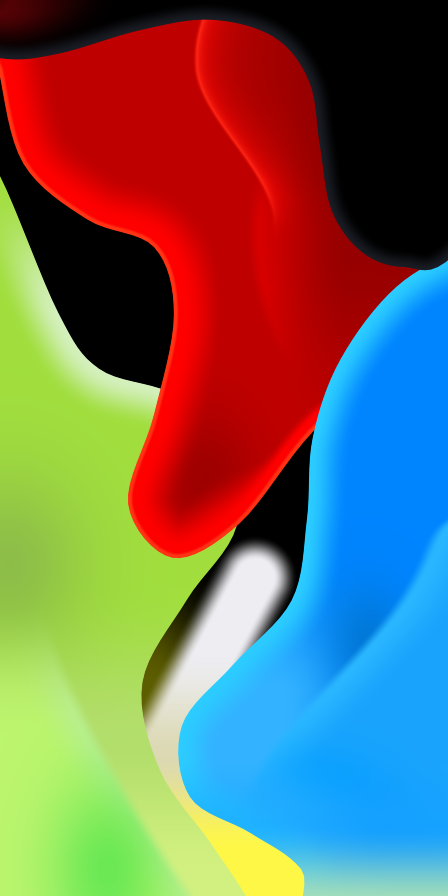
Give the GLSL for this background, as a WebGL 2 fragment shader.

```glsl
#version 300 es
precision highp float;
// Glossy flowing blobs in red, blue and green over black, with a soft white cone.
uniform vec2 u_resolution;
out vec4 fragColor;

const int N = 14;

// Smooth step that also runs downwards when a > b.
float ramp(float a, float b, float x) {
    float t = clamp((x - a) / (b - a), 0.0, 1.0);
    return t * t * (3.0 - 2.0 * t);
}

float spot(vec2 p, vec2 center, vec2 radius) {
    vec2 q = (p - center) / radius;
    return exp(-dot(q, q));
}

// Depth inside a closed Catmull-Rom curve, negative outside.
float depthInside(vec2 p, vec2 c[N]) {
    float nearest = 1e6, side = -1.0;
    vec2 a = c[0];
    for (int i = 0; i < N; i++) {
        vec2 p0 = c[(i + N - 1) % N], p1 = c[i], p2 = c[(i + 1) % N], p3 = c[(i + 2) % N];
        for (int k = 1; k <= 8; k++) {
            float t = float(k) / 8.0;
            vec2 b = p1 + 0.5 * t * (p2 - p0 + t * (2.0 * p0 - 5.0 * p1 + 4.0 * p2 - p3
                   + t * (3.0 * (p1 - p2) + p3 - p0)));
            vec2 e = b - a, w = p - a;
            vec2 r = w - e * clamp(dot(w, e) / dot(e, e), 0.0, 1.0);
            nearest = min(nearest, dot(r, r));
            if ((a.y > p.y) != (b.y > p.y) && p.x < a.x + e.x * w.y / e.y) side = -side;
            a = b;
        }
    }
    return side * sqrt(nearest);
}

// Black ground, olive haze, white cone melting into yellow.
vec3 ground(vec2 p) {
    vec3 col = vec3(0.36, 0.36, 0.0) * ramp(122.0, 152.0, p.y) * ramp(52.0, 34.0, p.x);
    vec2 axis = vec2(-17.0, 32.0), w = p - vec2(57.0, 129.0);
    float cone = length(w - axis * clamp(dot(w, axis) / dot(axis, axis), 0.0, 2.0)) - 8.0;
    vec3 white = mix(vec3(0.93, 0.93, 0.95), vec3(0.86, 0.85, 0.7), ramp(145.0, 170.0, p.y));
    col = mix(col, white, ramp(1.5, -4.0, cone));
    vec3 yellow = mix(white, vec3(1.0, 0.97, 0.27), ramp(168.0, 191.0, p.y));
    return mix(col, yellow, ramp(158.0, 172.0, p.y));
}

vec3 greenBody(vec2 p, float d) {
    vec3 col = mix(vec3(0.63, 0.87, 0.24), vec3(0.7, 0.87, 0.42), ramp(130.0, 165.0, p.y));
    col = mix(col, vec3(0.54, 0.72, 0.29), 0.85 * spot(p, vec2(2, 126), vec2(17, 20)));
    col = mix(col, vec3(0.83, 0.94, 0.74), ramp(10.0, 0.0, d) * ramp(40.0, 72.0, p.y) * ramp(108.0, 90.0, p.y));
    // Lower fold, pale along its crest and greener within.
    float fold = 12.0 + 26.0 * pow(max(p.y - 140.0, 0.0) / 52.0, 1.3) - p.x;
    col = mix(col, vec3(0.82, 0.94, 0.5), ramp(165.0, 195.0, p.y));
    vec3 inner = mix(vec3(0.74, 0.94, 0.58), vec3(0.74, 0.96, 0.43), ramp(0.0, 12.0, fold));
    inner = mix(inner, vec3(0.42, 0.91, 0.33), spot(p, vec2(24, 194), vec2(13, 20)));
    return mix(col, inner, ramp(-1.0, 3.0, fold) * ramp(135.0, 165.0, p.y));
}

vec3 redBody(vec2 p, float d) {
    vec3 col = vec3(0.75, 0.0, 0.0);
    col = mix(col, vec3(0.62, 0.0, 0.0), spot(p, vec2(46, 107), vec2(11, 15)));
    // Upper fold with a bright crest.
    float lift = max(13.0 - p.y, 0.0);
    float fold = 0.8 * (p.x - 43.5 - 17.5 * ramp(14.0, 50.0, p.y) - 0.02 * lift * lift);
    vec3 inner = mix(vec3(0.61, 0.0, 0.0), vec3(0.93, 0.02, 0.01), exp(-max(fold, 0.0) / 6.0));
    inner = mix(inner, vec3(1.0, 0.18, 0.1), 0.8 * exp(-abs(fold - 0.4) / 0.6));
    col = mix(col, inner, ramp(-0.4, 0.4, fold) * ramp(54.0, 38.0, p.y));
    // Faint lower crease and shaded right flank.
    float crease = p.x - 56.5 - 0.009 * (p.y - 52.0) * (p.y - 52.0);
    col.r += 0.13 * ramp(-1.5, 2.0, crease) * exp(-max(crease, 0.0) / 5.0) * ramp(36.0, 50.0, p.y) * ramp(88.0, 60.0, p.y);
    col = mix(col, vec3(0.55, 0.0, 0.0), 0.8 * ramp(60.0, 78.0, p.x) * ramp(100.0, 55.0, p.y));
    // Glowing border and thin rim.
    col = mix(col, vec3(1.0, 0.0, 0.0), ramp(mix(12.0, 4.5, ramp(45.0, 62.0, p.x)), 2.0, d));
    return mix(col, vec3(1.0, 0.2, 0.08), ramp(1.3, 0.5, d));
}

vec3 blueBody(vec2 p, float d) {
    vec3 col = mix(vec3(0.0, 0.52, 1.0), vec3(0.2, 0.7, 1.0), ramp(125.0, 155.0, p.y) * ramp(88.0, 62.0, p.x));
    col = mix(col, vec3(0.0, 0.46, 0.82), 0.85 * spot(p, vec2(82, 144), vec2(9, 13)));
    col = mix(col, vec3(0.17, 0.8, 1.0), ramp(9.0, 0.0, d));
    // Overlapping lower lobe.
    float lobe = p.x - 53.0 - 42.0 * ramp(185.0, 118.0, p.y) - 5.0 * exp(min((116.0 - p.y) / 3.0, 3.0));
    vec3 inner = mix(vec3(0.17, 0.72, 1.0), vec3(0.1, 0.64, 0.99), ramp(0.0, 14.0, lobe));
    inner = mix(inner, vec3(0.0, 0.63, 1.0), spot(p, vec2(71, 177), vec2(14, 9)));
    col = mix(col, inner, ramp(-1.0, 2.5, lobe) * ramp(190.0, 165.0, p.y + 0.2 * (70.0 - p.x)));
    col = mix(col, vec3(0.1, 0.66, 1.0), 0.7 * ramp(168.0, 184.0, p.y));
    return mix(col, vec3(0.66, 0.88, 0.72), ramp(184.0, 203.0, p.y));
}

void main() {
    // Canvas is 100 units wide, measured down from the top edge.
    float unit = 100.0 / u_resolution.x, soft = 0.6 * unit;
    vec2 p = vec2(gl_FragCoord.x, u_resolution.y - gl_FragCoord.y) * unit;

    float green = depthInside(p, vec2[N](vec2(-8, 29), vec2(0, 39.3), vec2(13, 69.8), vec2(22.1, 82.3),
        vec2(37.8, 87.5), vec2(52, 96), vec2(52.9, 117.2), vec2(41.7, 133.9), vec2(31.8, 152.3),
        vec2(35.7, 171.9), vec2(46.9, 188), vec2(56, 201.8), vec2(65, 219), vec2(-26, 234)));
    float red = depthInside(p, vec2[N](vec2(-2.6, 0), vec2(-0.3, 15.6), vec2(5.2, 36.5), vec2(19.5, 49),
        vec2(34.4, 55.2), vec2(38.8, 70.3), vec2(34.4, 92.4), vec2(28.6, 112.5), vec2(38.5, 124.5),
        vec2(53.4, 116.9), vec2(69.8, 96.4), vec2(88, 81), vec2(117, 39), vec2(52, -39)));
    float blue = depthInside(p, vec2[N](vec2(104, 55.5), vec2(88.5, 64), vec2(76, 80.2), vec2(69.8, 97.7),
        vec2(68.5, 116), vec2(65.1, 134), vec2(52, 148.4), vec2(40.6, 162), vec2(42.4, 177.9),
        vec2(56, 186), vec2(67.2, 194), vec2(74, 208), vec2(135, 208), vec2(125, 49.5)));
    float cover = depthInside(p, vec2[N](vec2(-16, 8), vec2(0, 13), vec2(13, 12), vec2(31, 6.8),
        vec2(47, 4.4), vec2(61.2, 8.3), vec2(69, 18.2), vec2(71.4, 32.5), vec2(74, 46.9),
        vec2(80.7, 56.2), vec2(90, 59.6), vec2(101.5, 56.8), vec2(125, 26), vec2(52, -52)));

    vec3 col = mix(ground(p), greenBody(p, green), ramp(-soft, soft, green));
    col = mix(col, redBody(p, red), ramp(-soft, soft, red));
    col = mix(col, blueBody(p, blue), ramp(-soft, soft, blue));
    // Black cover with a cool rim and a red tint in the corner.
    vec3 dark = vec3(0.1, 0.11, 0.14) * ramp(4.0, 0.0, cover);
    dark += vec3(0.36, 0.01, 0.02) * ramp(28.0, -4.0, p.x) * ramp(1.0, 11.0, cover);
    col = mix(col, dark, ramp(-soft, soft, cover));
    fragColor = vec4(col, 1.0);
}
```
